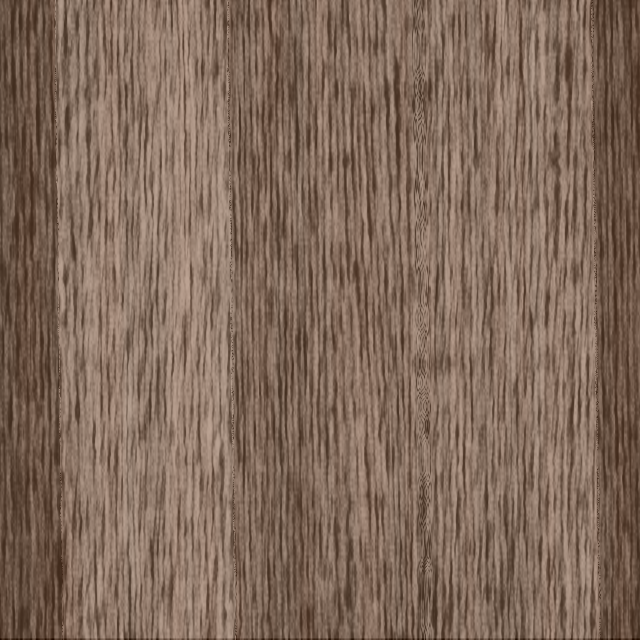
A Shadertoy shader for this texture:

```glsl
// Brown oak veneer: upright planks with fine grain lines and short dark pores.

float hash(vec2 cell) {
    uvec2 q = uvec2(ivec2(cell)) * uvec2(1597u, 3812u) + uvec2(7919u, 104729u);
    uint h = (q.x ^ (q.y << 7)) * 747796405u + q.y * 277803u;
    h = ((h >> 15) ^ h) * 277803737u;
    h = ((h >> 13) ^ h) * 74779641u;
    return float((h >> 8) & 65535u) / 65535.0;
}

float noise(vec2 p) {
    vec2 i = floor(p), f = fract(p);
    f = f * f * (3.0 - 2.0 * f);
    return mix(mix(hash(i), hash(i + vec2(1, 0)), f.x),
               mix(hash(i + vec2(0, 1)), hash(i + vec2(1, 1)), f.x), f.y);
}

// Blend from one plank to the next, centred on an edge
float seam(float x, float edge, float softness) {
    return smoothstep(edge - softness, edge + softness, x);
}

void mainImage(out vec4 fragColor, in vec2 fragCoord) {
    vec2 uv = fragCoord / iResolution.xy;

    // Planks lean a little and have slightly uneven borders
    float x = uv.x + 0.013 * (uv.y - 0.5);
    float border = x + 0.002 * (noise(vec2(3.0, uv.y * 30.0)) - 0.5);
    float light = seam(border, 0.091, 0.002) - seam(border, 0.362, 0.002);
    float right = seam(border, 0.66, 0.012) - seam(border, 0.931, 0.002);
    float plank = step(0.091, border) + step(0.362, border) + step(0.931, border);
    float plankTone = -0.085 + 0.155 * light
        + 0.035 * seam(border, 0.362, 0.002)
        + 0.05 * seam(border, 0.49, 0.025)
        + 0.04 * right - 0.1 * seam(border, 0.931, 0.002);

    // Nearly straight coordinate across the grain, with small jagged shifts
    vec2 p = vec2(x + plank * 3.0, uv.y);
    float coarse = max(light, right);
    float wave = 2.6 * noise(p * vec2(12.0, 1.0))
        + (0.25 + 0.2 * coarse) * noise(p * vec2(60.0, 11.0) + 20.0)
        + 0.24 * noise(p * vec2(130.0, 75.0) + 50.0);
    float across = p.x * (94.0 - 6.0 * coarse) + wave;

    // Dark grooves between growth lines, varying in strength along their length
    float ridge = 0.5 + 0.5 * cos(6.2832 * across);
    float strength = 0.55 + 0.9 * noise(vec2(floor(across), uv.y * 11.0));
    float groove = pow(1.0 - ridge, 2.0) * strength;

    // Short slanted pores gather in the grooves
    float slanted = p.x - (0.01 + 0.07 * coarse) * uv.y;
    float poreNoise = noise(vec2(slanted * 265.0 + wave * 0.4, uv.y * 28.0));
    float pore = smoothstep(0.44, 0.95, poreNoise + 0.2 * (groove - 0.375));

    // Long and short fibres, flecks and narrow tonal streaks
    float longFibre = noise(vec2(p.x * 205.0 + wave, uv.y * 9.0) + 430.0);
    float fibre = noise(vec2(p.x * 330.0 + wave * 0.5, uv.y * 36.0) + 70.0);
    float fleck = noise(p * vec2(400.0, 200.0) + 140.0);
    float streak = noise(vec2(p.x * 34.0, uv.y * 0.9) + 210.0);

    float tone = 0.032 + plankTone
        - 0.12 * (groove - 0.375)
        - 0.17 * pore
        + 0.12 * (longFibre - 0.5)
        + 0.14 * (fibre - 0.5)
        + 0.1 * (fleck - 0.5)
        + 0.08 * (streak - 0.5);

    // Gentle falloff towards the sides and the bottom
    vec2 centred = uv - vec2(0.5, 0.55);
    tone -= 0.13 * dot(centred, centred) - 0.015;
    tone = 0.28 * tanh(tone / 0.27);

    // Slight rosy and olive tints in long narrow streaks
    float tint = noise(vec2(p.x * 55.0, uv.y * 2.0) + 300.0) - 0.5;
    vec3 color = vec3(0.51, 0.42, 0.36) + tone * vec3(1.0, 0.98, 0.97)
        + tint * vec3(0.012, -0.008, -0.012);

    // Dark gaps along plank borders and the lower edge
    float gap = exp(-pow((border - 0.091) / 0.0018, 2.0))
        + 0.7 * exp(-pow((border - 0.931) / 0.0018, 2.0));
    color -= 0.04 * gap + 0.14 * (1.0 - smoothstep(0.001, 0.004, uv.y));

    fragColor = vec4(clamp(color, 0.0, 1.0), 1.0);
}
```
